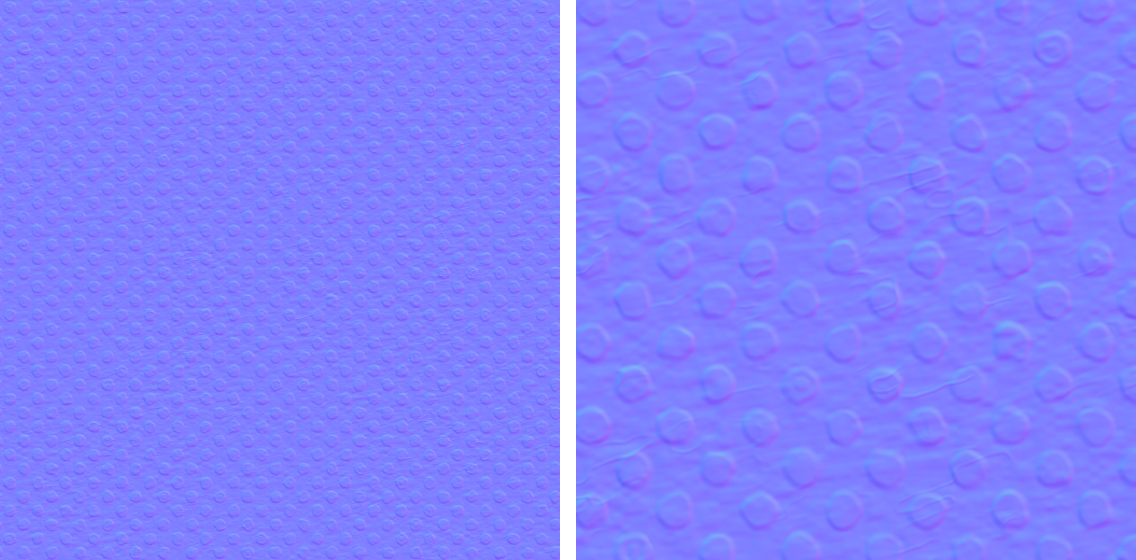
Left: the whole. Right: its middle third, enlarged.
This texture map is drawn by a Shadertoy shader. Its source:

```glsl
const float REPEATS = 20.0;                    // staggered cells across and down
const vec2 DOT_ORIGIN = vec2(0.35, 0.75);      // first dot centre, in cells
const vec2 RELIEF = vec2(0.65, 1.0);           // slope strength per axis
const float SAMPLE_STEP = 0.0008;              // slope sampling distance

float hash(vec2 cell, float seed) {
    uvec3 k = uvec3(cell.x, cell.y, seed);
    uint h = k.x * 1597334673u ^ k.y * 3812015801u ^ k.z * 2798796415u;
    h = (h ^ (h >> 16)) * 2246822519u;
    h = (h ^ (h >> 13)) * 3266489917u;
    return float((h ^ (h >> 16)) >> 8) / 16777216.0;
}

// Lattice value that wraps on the tile, including a whole-number slant
float latticeValue(vec2 cell, vec2 period, float slant, float seed) {
    float turn = floor((cell.x + 0.5) / period.x);
    cell += turn * vec2(-period.x, slant);
    cell.y -= period.y * floor((cell.y + 0.5) / period.y);
    return hash(cell, seed);
}

float tileNoise(vec2 uv, vec2 period, float slant, float seed) {
    vec2 p = uv * period - vec2(0.0, uv.x * slant);
    vec2 c = floor(p);
    vec2 f = p - c;
    f = f * f * f * (f * (f * 6.0 - 15.0) + 10.0);
    float a = latticeValue(c, period, slant, seed);
    float b = latticeValue(c + vec2(1, 0), period, slant, seed);
    float d = latticeValue(c + vec2(0, 1), period, slant, seed);
    float e = latticeValue(c + vec2(1, 1), period, slant, seed);
    return mix(mix(a, b, f.x), mix(d, e, f.x), f.y);
}

// Raised dot with a soft rim, a slight dome and a rare inner ring
float dotHeight(float dist, float variation) {
    float radius = mix(0.205, 0.22, variation);
    float plateau = 1.0 - smoothstep(radius - 0.055, radius + 0.04, dist);
    float dome = max(0.0, 1.0 - dist * dist / (radius * radius));
    float ringOffset = (dist - 0.10) / 0.035;
    float ring = exp(-ringOffset * ringOffset) * smoothstep(0.8, 1.0, fract(variation * 7.31));
    return 0.0125 * plateau + 0.005 * dome - 0.004 * ring;
}

float dotField(vec2 uv, vec2 warp) {
    vec2 p = uv * REPEATS - DOT_ORIGIN + warp;
    float height = 0.0;
    for (int i = 0; i < 2; i++) {
        vec2 q = p + 0.5 * float(i + 1);
        vec2 id = mod(floor(q), REPEATS);
        float dist = length(fract(q) - 0.5);
        height += dotHeight(dist, hash(id, float(i + 1)));
    }
    return height;
}

// Sharp slanted creases, gathered in patches
float creases(vec2 uv, float patchiness) {
    float n = tileNoise(uv, vec2(60, 120), 36.0, 11.0);
    float ridge = 1.0 - smoothstep(0.0, 0.22, abs(n - 0.5));
    float mask = tileNoise(uv, vec2(41, 43), 0.0, 12.0);
    return ridge * smoothstep(0.4, 0.85, mask) * mix(0.4, 1.0, patchiness);
}

float grain(vec2 uv) {
    float broad = tileNoise(uv, vec2(90, 150), 18.0, 21.0);
    float fine = tileNoise(uv, vec2(190, 270), 30.0, 22.0);
    return 0.0105 * broad + 0.0042 * fine;
}

float surfaceHeight(vec2 uv) {
    vec2 warp = vec2(tileNoise(uv, vec2(110), 0.0, 31.0),
                     tileNoise(uv, vec2(110), 0.0, 32.0)) - 0.5;
    float patchiness = tileNoise(uv, vec2(9), 0.0, 33.0);
    float height = dotField(uv, 0.055 * warp);
    height += grain(uv) * mix(0.85, 1.2, patchiness);
    return height + 0.0055 * creases(uv + 0.003 * warp, patchiness);
}

vec3 surfaceNormal(vec2 uv, float stepSize) {
    vec2 e = vec2(stepSize, 0.0);
    vec2 rise = vec2(surfaceHeight(uv + e.xy) - surfaceHeight(uv - e.xy),
                     surfaceHeight(uv + e.yx) - surfaceHeight(uv - e.yx));
    vec2 slope = rise / (2.0 * stepSize);
    return normalize(vec3(-slope * RELIEF / REPEATS * REPEATS / 20.0, 1.0));
}

void mainImage(out vec4 fragColor, in vec2 fragCoord) {
    vec2 uv = fragCoord / iResolution.xy;
    vec3 normal = surfaceNormal(uv, SAMPLE_STEP);
    fragColor = vec4(0.5 + 0.5 * normal, 1.0);
}
```
